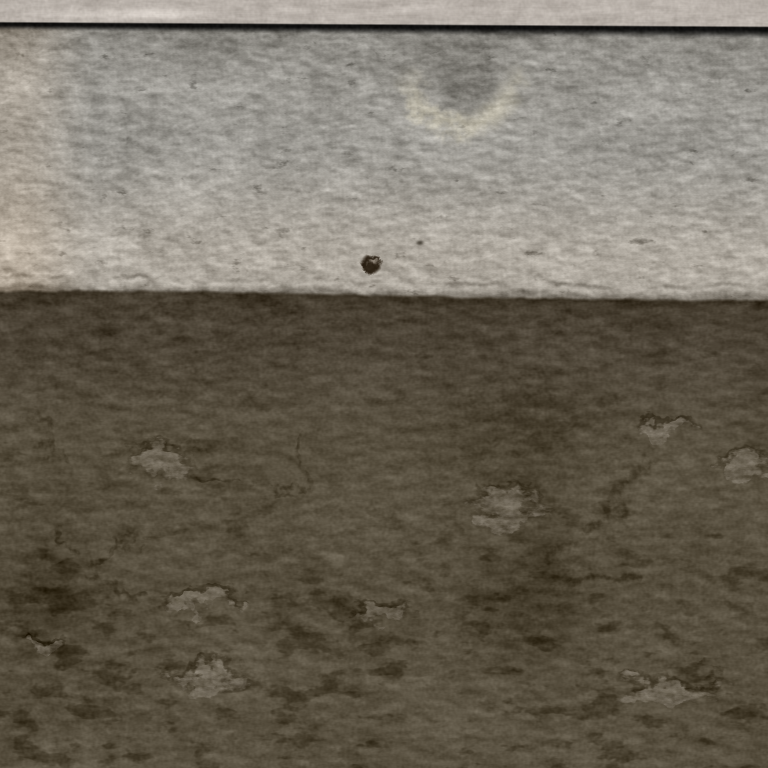
Write a WebGL 1 fragment shader that draws this texture.

```glsl
precision highp float;
// Weathered concrete: a pale ledge under a trim strip, above a dark, flaking wall.
uniform vec2 u_resolution;

vec2 hashGradient(vec2 cell) {
  vec2 h = vec2(dot(cell, vec2(127.1, 311.7)), dot(cell, vec2(269.5, 183.3)));
  return 2.0 * fract(sin(h) * 43758.5) - 1.0;
}

float gradientNoise(vec2 p) {
  vec2 i = floor(p), f = fract(p);
  vec2 w = f * f * f * (f * (f * 6.0 - 15.0) + 10.0);
  float a = dot(hashGradient(i), f);
  float b = dot(hashGradient(i + vec2(1, 0)), f - vec2(1, 0));
  float c = dot(hashGradient(i + vec2(0, 1)), f - vec2(0, 1));
  float d = dot(hashGradient(i + 1.0), f - 1.0);
  return mix(mix(a, b, w.x), mix(c, d, w.x), w.y);
}

float fbm(vec2 p) {
  float sum = 0.0, amp = 0.6;
  for (int i = 0; i < 4; i++) {
    sum += amp * gradientNoise(p);
    p = p * 2.03 + 17.3;
    amp *= 0.55;
  }
  return sum;
}

// Slope of the noise surface, as lit from above.
float relief(vec2 q) {
  return fbm(q) - fbm(q + vec2(0.1, 0.3));
}

// Soft elliptical spot: 1 at the centre, 0 past its radius.
float spot(vec2 p, vec2 centre, vec2 radius) {
  return 1.0 - smoothstep(0.0, 1.0, length((p - centre) / radius));
}

// Ragged flake: x is the pale face, y the thin shadow along its upper rim.
vec2 chip(vec2 p, vec2 centre, vec2 radius, float rough) {
  float d = length((p - centre) / radius) + 1.5 * rough;
  float face = 1.0 - smoothstep(0.65, 1.1, d);
  float outer = 1.0 - smoothstep(0.8, 1.15, length((p - centre - vec2(0.0, 0.004)) / (radius + 0.003)) + rough);
  return vec2(face, outer * (1.0 - face));
}

float crack(vec2 p, vec2 a, vec2 b, float width) {
  vec2 d = b - a;
  float t = clamp(dot(p - a, d) / dot(d, d), 0.0, 1.0);
  return 1.0 - smoothstep(0.1 * width, width, length(p - a - d * t));
}

vec3 trimColor(vec2 p) {
  vec3 col = vec3(0.72, 0.69, 0.66) + 0.13 * fbm(p * vec2(12.0, 90.0)) + 0.1 * fbm(p * 60.0);
  return col + 0.1 * spot(p, vec2(0.17, 0.982), vec2(0.17, 0.013));
}

vec3 ledgeColor(vec2 p, float trimY, float edgeY) {
  float height = (p.y - edgeY) / (trimY - edgeY);
  vec3 col = mix(vec3(0.68, 0.655, 0.615), vec3(0.61, 0.60, 0.575), smoothstep(0.1, 0.6, height));
  col += vec3(0.04, 0.02, 0.0) * (1.0 - smoothstep(0.02, 0.13, p.x));
  col += 0.15 * fbm(p * vec2(9.0, 14.0)) + 0.18 * fbm(p * vec2(45.0, 75.0));
  col += 0.2 * relief(p * vec2(38.0, 70.0));
  col -= 0.2 * smoothstep(0.2, 0.5, fbm(p * vec2(34.0, 62.0) + 31.0));
  // Round stain with a bright lower arc.
  vec2 s = p - vec2(0.6, 0.905) + 0.04 * fbm(p * 35.0);
  float ring = 1.0 - smoothstep(0.0, 0.024, abs(length(s) - 0.068));
  col += vec3(0.12, 0.11, 0.075) * ring * (1.0 - smoothstep(-0.05, 0.02, s.y));
  col -= 0.07 * (1.0 - smoothstep(0.03, 0.07, length(s)));
  // Grime below the trim and thin cast shadow.
  float below = max(trimY - p.y, 0.0);
  col -= 0.15 * exp(-below / 0.028) * (1.0 + 1.6 * fbm(p * 18.0));
  col *= mix(0.12, 1.0, smoothstep(0.003, 0.011 + 0.007 * p.x, below));
  // Bolt hole and a small pit.
  vec2 b = p - vec2(0.483, 0.656) + 0.01 * fbm(p * 90.0);
  float hole = 1.0 - smoothstep(0.009, 0.015, length(b));
  col = mix(col, vec3(0.18, 0.14, 0.09), hole);
  col += 0.4 * spot(b, vec2(0.002, 0.003), vec2(0.01, 0.005));
  col -= 0.35 * spot(p, vec2(0.547, 0.684), vec2(0.007, 0.005));
  // Broken lip along the lower edge.
  float lip = p.y - edgeY + 0.014 * fbm(p * vec2(26.0, 12.0));
  float broken = smoothstep(-0.15, 0.2, fbm(p * vec2(14.0, 5.0) + 7.0));
  col -= 0.15 * broken * (1.0 - smoothstep(0.0, 0.005, abs(lip - 0.018)));
  return col - 0.2 * (1.0 - smoothstep(0.001, 0.012, lip));
}

vec3 wallColor(vec2 p, float edgeY) {
  float depth = max(edgeY - p.y, 0.0);
  vec3 col = mix(vec3(0.295, 0.262, 0.21), vec3(0.345, 0.313, 0.25), smoothstep(0.03, 0.22, depth));
  col += 0.08 * fbm(p * vec2(5.0, 7.0) + 4.0) + 0.11 * fbm(p * vec2(40.0, 75.0));
  col += 0.13 * relief(p * vec2(24.0, 52.0));
  // Ragged flaking, denser toward the bottom.
  float wear = smoothstep(0.12, 0.55, depth);
  float layer = fbm(p * vec2(17.0, 34.0) + 9.0) + 0.35 * fbm(p * vec2(6.0, 9.0) + 2.0);
  col -= 0.085 * smoothstep(0.1, 0.27, layer + 0.09 * wear - 0.04) * (0.5 + 0.5 * wear);
  col += 0.05 * smoothstep(0.22, 0.4, -layer) * wear;
  // Damp patches.
  float ragged = 1.0 + 2.0 * fbm(p * vec2(22.0, 34.0));
  col -= 0.075 * ragged * spot(p, vec2(0.69, 0.25), vec2(0.10, 0.16));
  col -= 0.065 * ragged * spot(p, vec2(0.67, 0.43), vec2(0.14, 0.13));
  col -= 0.06 * ragged * spot(p, vec2(0.05, 0.24), vec2(0.09, 0.15));
  // Wandering, interrupted cracks around the peeled layers.
  vec2 w = p + 0.05 * vec2(fbm(p * 24.0), fbm(p * 24.0 + 50.0));
  float c = crack(w, vec2(0.04, 0.46), vec2(0.08, 0.40), 0.009);
  c = max(c, crack(w, vec2(0.07, 0.30), vec2(0.12, 0.27), 0.007));
  c = max(c, crack(w, vec2(0.12, 0.27), vec2(0.20, 0.31), 0.007));
  c = max(c, crack(w, vec2(0.12, 0.25), vec2(0.20, 0.208), 0.008));
  c = max(c, crack(w, vec2(0.24, 0.38), vec2(0.38, 0.365), 0.006));
  c = max(c, crack(w, vec2(0.39, 0.37), vec2(0.40, 0.43), 0.008));
  c = max(c, crack(w, vec2(0.84, 0.41), vec2(0.81, 0.35), 0.014));
  c = max(c, crack(w, vec2(0.81, 0.35), vec2(0.72, 0.275), 0.014));
  c = max(c, crack(w, vec2(0.75, 0.24), vec2(0.83, 0.25), 0.009));
  c *= smoothstep(-0.25, 0.2, fbm(p * 42.0 + 13.0));
  // Exposed flakes.
  float r = fbm(p * vec2(36.0, 62.0) + 5.0);
  vec2 f = chip(w, vec2(0.21, 0.402), vec2(0.040, 0.025), r);
  f = max(f, chip(w, vec2(0.66, 0.338), vec2(0.048, 0.022), r));
  f = max(f, chip(w, vec2(0.255, 0.217), vec2(0.050, 0.009), r));
  f = max(f, chip(w, vec2(0.495, 0.200), vec2(0.036, 0.012), r));
  f = max(f, chip(w, vec2(0.267, 0.115), vec2(0.054, 0.015), r));
  f = max(f, chip(w, vec2(0.87, 0.100), vec2(0.066, 0.018), r));
  f = max(f, chip(w, vec2(0.97, 0.390), vec2(0.034, 0.020), r));
  f = max(f, chip(w, vec2(0.86, 0.443), vec2(0.040, 0.009), r));
  f = max(f, chip(w, vec2(0.06, 0.160), vec2(0.024, 0.008), r));
  col -= 0.095 * max(c, 0.9 * f.y);
  col += vec3(0.075, 0.075, 0.08) * f.x * (1.0 + 2.5 * relief(p * vec2(45.0, 80.0)));
  return col - 0.08 * exp(-depth / 0.012);
}

void main() {
  vec2 p = gl_FragCoord.xy / u_resolution;
  float trimY = 0.971 - 0.006 * p.x;
  float edgeY = 0.621 - 0.012 * smoothstep(0.1, 0.95, p.x) + 0.005 * fbm(p * vec2(24.0, 3.0));
  vec3 col = mix(wallColor(p, edgeY), ledgeColor(p, trimY, edgeY), smoothstep(-0.003, 0.003, p.y - edgeY));
  col = mix(col, trimColor(p), smoothstep(-0.0015, 0.0015, p.y - trimY));
  col += 0.05 * gradientNoise(p * 210.0);
  gl_FragColor = vec4(clamp(col, 0.0, 1.0), 1.0);
}
```
